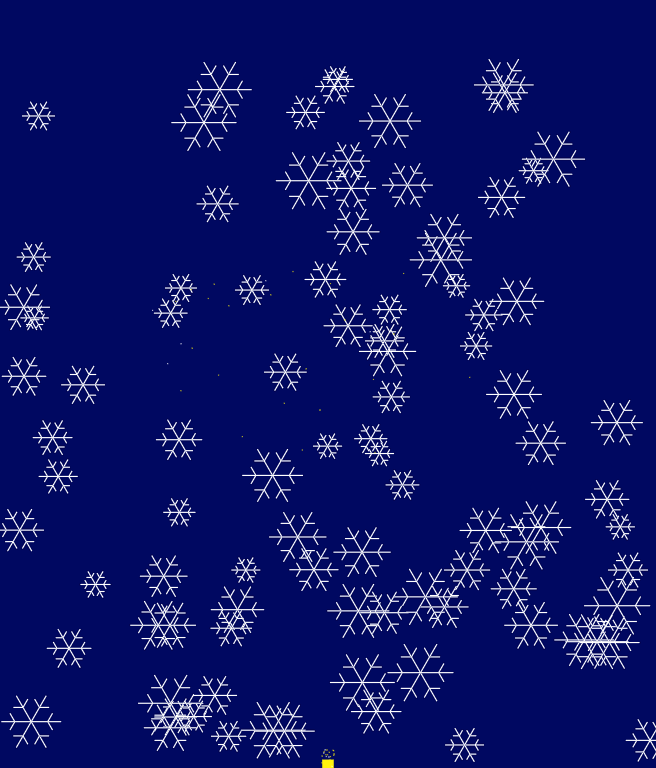
Give the GLSL for this pattern, as a WebGL 1 fragment shader.

```glsl
precision highp float;

uniform vec2 u_resolution;

const vec3 NIGHT = vec3(0.0, 0.03, 0.38);
const vec3 RIM = vec3(0.01, 0.015, 0.32);
const vec3 SNOW = vec3(1.0);
const vec3 SPARK = vec3(1.0, 0.95, 0.05);
const int FLAKES = 94;
const int SPARKS = 28;
const float STROKE = 0.0015; // line width as a share of the height

// Three random values from an index and a seed
vec3 hash3(float index, float seed) {
  vec3 p = fract(vec3(index, index + seed, seed) * vec3(0.1031, 0.1030, 0.0973));
  p += dot(p, p.yzx + 33.33);
  return fract((p.xxy + p.yzz) * p.zyx);
}

float segmentDistance(vec2 p, vec2 a, vec2 b) {
  vec2 pa = p - a, ba = b - a;
  return length(pa - ba * clamp(dot(pa, ba) / dot(ba, ba), 0.0, 1.0));
}

float boxDistance(vec2 p, vec2 halfSize) {
  vec2 q = abs(p) - halfSize;
  return length(max(q, 0.0)) + min(max(q.x, q.y), 0.0);
}

// Six arms, each with a pair of twigs, folded into a single half sector
float flakeDistance(vec2 p, float radius) {
  const vec2 mirror = vec2(-0.5, 0.8660254);
  p = abs(p);
  p -= 2.0 * max(dot(p, mirror), 0.0) * mirror;
  p.y = abs(p.y);
  vec2 fork = vec2(0.56 * radius, 0.0);
  vec2 twigTip = fork + 0.31 * radius * vec2(0.5, 0.8660254);
  float arm = segmentDistance(p, vec2(0.0), vec2(radius, 0.0));
  return min(arm, segmentDistance(p, fork, twigTip));
}

// Nearest stroke of all scattered flakes, sparser towards the top
float snowDistance(vec2 p, float aspect) {
  float nearest = 1.0;
  for (int i = 0; i < FLAKES; i++) {
    vec3 place = hash3(float(i) + 1.0, 17.3);
    vec3 form = hash3(float(i) + 1.0, 71.9);
    vec2 center = vec2(aspect * mix(0.03, 1.0, place.x),
                       mix(0.03, 0.91, pow(place.y, 1.2)));
    float radius = mix(0.017, 0.043, form.x);
    nearest = min(nearest, flakeDistance(p - center, radius));
  }
  return nearest;
}

// Pixel coverage of a shape from its signed distance
float coverage(float d, float pixel) {
  return clamp(0.5 - d / pixel, 0.0, 1.0);
}

// Tiny specks; spread is the half extent of the region around the center
vec3 addSparks(vec3 color, vec2 p, vec2 center, vec2 spread, float seed, float pixel) {
  for (int i = 0; i < SPARKS; i++) {
    vec3 h = hash3(float(i) + 1.0, seed);
    vec2 offset = spread * (h.xy * 2.0 - 1.0);
    float d = boxDistance(p - center - offset, vec2(0.5 * STROKE));
    vec3 tint = mix(SPARK, SNOW, step(0.8, h.z));
    color = mix(color, tint, 0.7 * coverage(d, pixel));
  }
  return color;
}

void main() {
  float pixel = 1.0 / u_resolution.y;
  float aspect = u_resolution.x * pixel;
  vec2 p = gl_FragCoord.xy * pixel;

  // Fine snow lines with a faint dark rim
  float d = snowDistance(p, aspect);
  float line = min(coverage(d - 0.5 * STROKE, pixel), STROKE / pixel);
  float rim = clamp(1.4 - abs(d / pixel - 1.55) / 0.25, 0.0, 1.0);
  vec3 color = mix(NIGHT, RIM, rim);
  color = mix(color, SNOW, line);

  // Drifting sparks and the small glowing source at the foot
  color = addSparks(color, p, vec2(0.5 * aspect, 0.54), vec2(0.23, 0.13), 41.7, pixel);
  vec2 foot = vec2(0.5 * aspect, 0.0);
  float glow = boxDistance(p - foot, vec2(0.0075, 0.011));
  color = mix(color, SPARK, coverage(glow, pixel));
  color = addSparks(color, p, foot + vec2(0.0, 0.013), vec2(0.008, 0.012), 58.1, pixel);

  gl_FragColor = vec4(color, 1.0);
}
```
